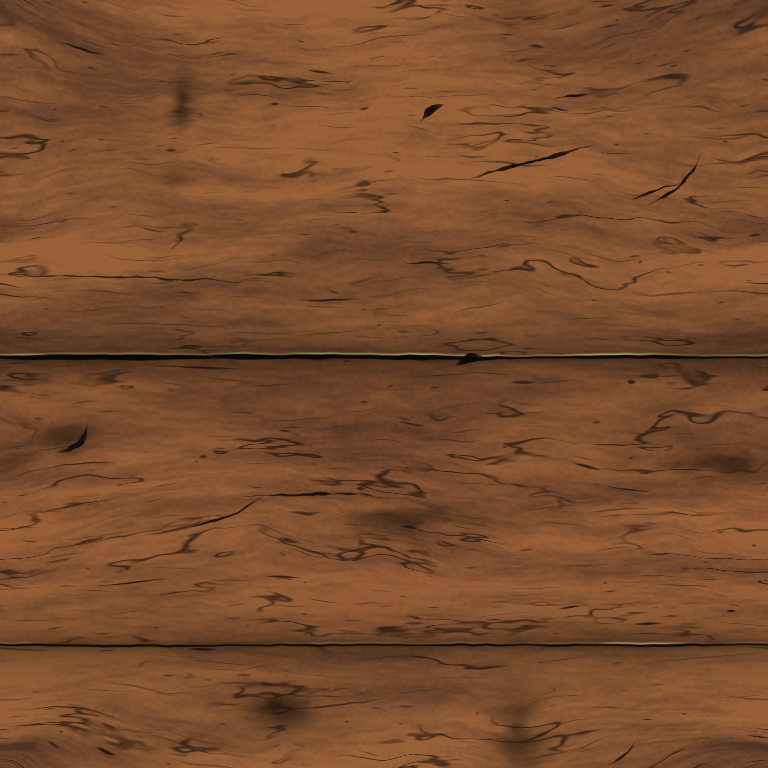
Write a WebGL 1 fragment shader that draws this texture.

```glsl
precision highp float;
// Weathered brown planks divided by two horizontal gaps, tiling on all sides.
// Warped, stretched value noise gives the grain; tapered strokes give flecks and
// cracks; ragged ovals give knots, and the gaps get dark cores with pale chipped lips.
uniform vec2 u_resolution;

float hash(vec2 p) {
  vec3 q = fract(p.xyx * 0.1031);
  q += dot(q, q.yzx + 33.33);
  return fract((q.x + q.y) * q.z);
}

// Value noise that repeats after period cells
float noise(vec2 p, vec2 period) {
  vec2 i = floor(p), f = fract(p);
  f = f * f * (3.0 - 2.0 * f);
  vec2 a = mod(i, period), b = mod(i + 1.0, period);
  return mix(mix(hash(a), hash(vec2(b.x, a.y)), f.x),
             mix(hash(vec2(a.x, b.y)), hash(b), f.x), f.y);
}

float fbm(vec2 uv, vec2 freq) {
  float sum = 0.0, amp = 0.5;
  for (int i = 0; i < 4; i++) {
    sum += amp * noise(uv * freq, freq);
    freq *= 2.0;
    amp *= 0.55;
  }
  return sum / 1.01;
}

vec2 wrap(vec2 d) { return d - floor(d + 0.5); }

// Coverage of a stroke that thins out towards along = -1 and 1
float stroke(float along, float side, float width) {
  float taper = max(1.0 - along * along, 0.0), px = 0.7 / u_resolution.y;
  float w = width * taper;
  return sqrt(taper) * (1.0 - smoothstep(w - px, w + px, abs(side)));
}

// Bowed, ragged split from a to b that swells and nearly closes on its way
float crack(vec2 uv, vec2 a, vec2 b, float bend, float width) {
  vec2 span = b - a, p = wrap(uv - 0.5 * (a + b));
  float along = 2.0 * dot(p, span) / dot(span, span);
  float side = dot(p, vec2(-span.y, span.x)) / length(span);
  side -= bend * (1.0 - along * along) + 0.009 * (fbm(uv, vec2(26.0, 30.0)) - 0.5);
  return stroke(along, side, width * (0.15 + 1.2 * noise(uv * 90.0, vec2(90.0))));
}

// Short dark pores, one candidate in each grid cell
float flecks(vec2 p, vec2 cells, float density, float width) {
  float cover = 0.0;
  for (int y = -1; y <= 1; y++) {
    for (int x = -1; x <= 1; x++) {
      vec2 id = floor(p * cells) + vec2(float(x), float(y));
      vec2 key = mod(id, cells);
      float size = hash(key + 53.0);
      vec2 d = p - (id + vec2(hash(key + 7.0), hash(key + 91.0))) / cells;
      d.y += d.x * 0.25 * (hash(key + 29.0) - 0.5);
      float on = step(hash(key + 131.0), density) * (0.3 + 0.7 * hash(key + 17.0));
      cover = max(cover, on * stroke(d.x * cells.x / mix(0.06, 0.9, size * size),
                                     d.y, width * (1.3 - size)));
    }
  }
  return cover;
}

// Smoky oval torn along the grain
float knot(vec2 uv, vec2 centre, vec2 radius, float tear) {
  float r = length(wrap(uv - centre) / radius);
  return exp(-0.9 * r * r) * smoothstep(0.2, 0.75, tear + 0.2 * exp(-2.0 * r * r));
}

// Gap between planks; the pale lip sits on its upper edge
vec3 seam(vec3 col, vec2 uv, float y, float width, float lip) {
  float d = uv.y - y - 0.004 * (noise(vec2(uv.x * 5.0, y * 40.0), vec2(5.0, 64.0)) - 0.5);
  d -= 0.0016 * (noise(vec2(uv.x * 60.0, y * 70.0), vec2(60.0, 64.0)) - 0.5);
  float rough = noise(vec2(uv.x * 22.0, y * 90.0), vec2(22.0, 64.0));
  float w = width * (0.5 + 0.7 * rough), px = 0.8 / u_resolution.y;
  col *= 1.0 - 0.3 * exp(-abs(d) / 0.03) - 0.2 * exp(-abs(d) / 0.005);
  float pale = lip * exp(-pow((d - w - 0.0014) / 0.0016, 2.0));
  col = mix(col, vec3(0.72, 0.68, 0.48), pale * (0.4 + 0.6 * rough));
  return mix(col, vec3(0.04, 0.032, 0.027), 1.0 - smoothstep(w - px, w + px, abs(d)));
}

void main() {
  vec2 uv = gl_FragCoord.xy / u_resolution;

  // Grain wanders mid-plank and runs straight beside the gaps
  float edge = min(abs(uv.y - 0.535), abs(uv.y - 0.159));
  float sway = fbm(uv, vec2(3.0, 4.0)) - 0.5, ripple = fbm(uv, vec2(9.0, 14.0)) - 0.5;
  vec2 p = uv + vec2(0.04, 0.1) * sway * smoothstep(0.0, 0.15, edge);
  p.y += 0.018 * ripple * smoothstep(0.0, 0.08, edge);
  float broad = fbm(p, vec2(2.0, 9.0)), grain = fbm(p, vec2(7.0, 48.0));
  float fibre = noise(p * vec2(40.0, 240.0), vec2(40.0, 240.0)) - 0.5;
  float dust = noise(uv * vec2(190.0, 330.0), vec2(190.0, 330.0)) - 0.5;
  float tone = 0.66 + 1.1 * (broad - 0.5) + 0.8 * (grain - 0.5) + 0.24 * fibre + 0.16 * dust;
  vec3 col = mix(vec3(0.31, 0.195, 0.135), vec3(0.6, 0.38, 0.22), clamp(tone, 0.0, 1.0));
  float lower = step(0.159, uv.y) * step(uv.y, 0.535);
  col *= mix(vec3(1.0), vec3(1.0, 0.985, 0.99), lower);

  // Knots and smudges
  float tear = fbm(p, vec2(14.0, 40.0));
  float smoke = knot(uv, vec2(0.237, 0.865), vec2(0.014, 0.034), tear)
    + 0.6 * knot(uv, vec2(0.225, 0.765), vec2(0.025, 0.02), tear)
    + 0.7 * knot(uv, vec2(0.088, 0.433), vec2(0.035, 0.024), tear)
    + knot(uv, vec2(0.37, 0.075), vec2(0.045, 0.022), tear)
    + knot(uv, vec2(0.675, 0.045), vec2(0.035, 0.05), tear)
    + knot(uv, vec2(0.93, 0.395), vec2(0.12, 0.025), tear)
    + 0.8 * knot(uv, vec2(0.52, 0.325), vec2(0.09, 0.02), tear);
  col *= 1.0 - 0.5 * min(smoke, 1.0);

  // Wispy broken hairlines follow level curves of the grain, gathered in patches
  float hair = 1.0 - smoothstep(0.0, 0.035, abs(fbm(p + 0.21, vec2(6.0, 36.0)) - 0.56));
  float patches = smoothstep(0.46, 0.7, fbm(p + 0.63, vec2(8.0, 22.0)));
  float dark = 0.65 * hair * patches;

  // Fine pores, then bolder flecks, then the long cracks
  dark = max(dark, 0.55 * flecks(p, vec2(16.0, 64.0), 0.5, 0.0009));
  dark = max(dark, 0.9 * flecks(p + 0.37, vec2(10.0, 20.0), 0.28, 0.0018));
  dark = max(dark, crack(uv, vec2(0.605, 0.766), vec2(0.779, 0.811), 0.002, 0.0032));
  dark = max(dark, crack(uv, vec2(0.84, 0.731), vec2(0.914, 0.803), -0.012, 0.0026));
  dark = max(dark, crack(uv, vec2(0.82, 0.74), vec2(0.89, 0.763), 0.0, 0.0022));
  dark = max(dark, crack(uv, vec2(0.547, 0.841), vec2(0.58, 0.862), 0.004, 0.004));
  dark = max(dark, crack(uv, vec2(0.72, 0.87), vec2(0.773, 0.881), -0.001, 0.002));
  dark = max(dark, crack(uv, vec2(0.23, 0.31), vec2(0.345, 0.356), -0.006, 0.0018));
  dark = max(dark, crack(uv, vec2(0.31, 0.354), vec2(0.52, 0.353), 0.003, 0.0015));
  dark = max(dark, crack(uv, vec2(0.072, 0.412), vec2(0.114, 0.45), -0.013, 0.0045));
  dark = max(dark, 0.8 * crack(uv, vec2(-0.02, 0.642), vec2(0.36, 0.632), 0.002, 0.0014));
  dark = max(dark, 0.8 * crack(uv, vec2(0.795, 0.003), vec2(0.827, 0.036), -0.003, 0.002));
  col = mix(col, vec3(0.085, 0.055, 0.04), dark);

  // Wide upper gap ending in a notch, and a hairline lower gap
  float left = 1.0 - smoothstep(0.59, 0.63, uv.x);
  float chips = smoothstep(0.35, 0.7, noise(vec2(uv.x * 9.0, 3.0), vec2(9.0, 8.0)));
  float patina = smoothstep(0.76, 0.8, uv.x) * (1.0 - smoothstep(0.84, 0.93, uv.x));
  col = seam(col, uv, 0.535, mix(0.0021, 0.0034, left), 0.4 + 0.6 * max(chips, left * uv.x));
  col = seam(col, uv, 0.159, 0.0013, max(0.3 * chips, 0.8 * patina));
  float notch = crack(uv, vec2(0.592, 0.526), vec2(0.63, 0.533), 0.001, 0.006);
  gl_FragColor = vec4(mix(col, vec3(0.04, 0.032, 0.027), notch), 1.0);
}
```
